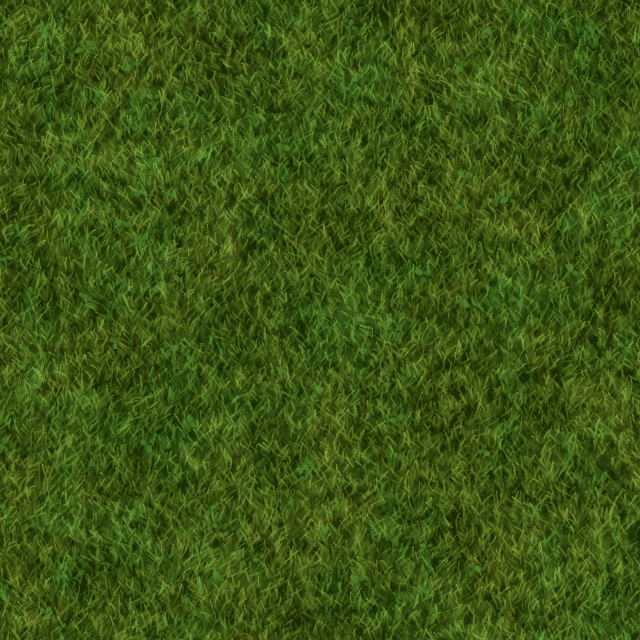
Reproduce this texture procedurally as a WebGL 1 fragment shader.

```glsl
precision highp float;
// A mown lawn seen from above: layers of short slim blades, one per jittered
// grid cell, over dark ground with cellular shadow pockets and clover sprigs.
// Layered sines tint the turf in cool and straw patches and turn the blades.

uniform vec2 u_resolution;

#define BLADE_LAYERS 9
#define BLADE_CELLS 56.0
#define BLADE_LENGTH 0.0122
#define BLADE_WIDTH 0.0009
#define BLADE_SPREAD 1.9
#define BLADE_OPACITY 0.9
#define POCKET_CELLS 42.0
#define CLOVER_CELLS 10.0
#define CLOVER_CHANCE 0.24
#define SHADOW vec3(0.10, 0.165, 0.005)
#define TURF vec3(0.26, 0.36, 0.08)
#define SUNLIT vec3(0.48, 0.62, 0.23)

vec2 hash2(vec2 cell, float seed) {
  vec3 q = fract(vec3(cell.xyx + seed * 17.31) * vec3(0.1031, 0.1030, 0.0973));
  q += dot(q, q.yzx + 33.33);
  return fract((q.xx + q.yz) * q.zy);
}

// Layered, turned and warped sines, about -1 to 1.
float patches(vec2 p) {
  float sum = 0.0, amp = 0.5;
  for (int i = 0; i < 5; i++) {
    p = mat2(0.8, 0.6, -0.6, 0.8) * p * 1.6 + 2.7;
    sum += amp * sin(p.x + 1.4 * sin(p.y * 0.8)) * cos(p.y + sin(p.x * 0.6));
    amp *= 0.75;
  }
  return sum;
}

// Cellular noise: soft shadow pockets, 1 at a cell's point, 0 away from it.
float pockets(vec2 p) {
  vec2 grid = p * POCKET_CELLS * vec2(1.2, 0.85);
  vec2 home = floor(grid);
  float nearest = 2.0;
  for (int y = -1; y <= 1; y++) {
    for (int x = -1; x <= 1; x++) {
      vec2 cell = home + vec2(float(x), float(y));
      nearest = min(nearest, length(grid - cell - hash2(cell, 91.0)));
    }
  }
  return 1.0 - smoothstep(0.0, 0.75, nearest);
}

// Coverage of a tapered blade that fades into the turf at its root.
float blade(vec2 p, float angle, float halfLength, float width, float bend, float soft) {
  float c = cos(angle), s = sin(angle);
  p = vec2(c * p.x + s * p.y, c * p.y - s * p.x);
  float along = clamp(p.y / halfLength, -1.0, 1.0);
  p.x -= bend * (along * along - 0.4);
  float end = max(abs(p.y) - halfLength * 0.85, 0.0);
  float d = length(vec2(p.x, end));
  float w = width * (1.1 - 0.4 * along);
  float cover = 1.0 - smoothstep(max(w - soft, 0.0), w + soft, d);
  return cover * (0.72 + 0.28 * along);
}

// Turf state: x is tone from shadow to sunlit, y is hue from straw to cool.
vec2 addBlades(vec2 turf, vec2 p, float layer, float lean, float soft) {
  float depth = layer / float(BLADE_LAYERS - 1);
  vec2 grid = p * BLADE_CELLS + hash2(vec2(layer, 5.0), 3.0) * 9.0;
  vec2 home = floor(grid);
  for (int y = -1; y <= 1; y++) {
    for (int x = -1; x <= 1; x++) {
      vec2 cell = home + vec2(float(x), float(y));
      vec2 place = hash2(cell, layer + 1.0);
      vec2 form = hash2(cell, layer + 21.0);
      vec2 tint = hash2(cell, layer + 41.0);
      float angle = lean + (form.x - 0.5) * BLADE_SPREAD;
      float halfLength = BLADE_LENGTH * mix(0.55, 1.0, form.y);
      float width = BLADE_WIDTH * mix(1.7, 0.9, depth) * mix(0.7, 1.4, tint.y);
      float bend = (place.x - 0.5) * 0.003;
      vec2 q = (grid - cell - place) / BLADE_CELLS;
      float cover = blade(q, angle, halfLength, width, bend, soft);
      vec2 look = vec2(0.02 + 0.24 * depth + 0.82 * tint.x, (form.y - 0.5) * 0.7);
      turf = mix(turf, look, cover * BLADE_OPACITY);
    }
  }
  return turf;
}

// Three rounded leaves about a stalk, in a few cells only.
vec2 addClover(vec2 turf, vec2 p, float seed, float soft) {
  vec2 grid = p * CLOVER_CELLS + seed * 0.37;
  vec2 cell = floor(grid);
  vec2 place = hash2(cell, seed + 61.0);
  vec2 form = hash2(cell, seed + 71.0);
  if (form.x > CLOVER_CHANCE) return turf;
  vec2 q = (grid - cell - 0.5 - (place - 0.5) * 0.6) / CLOVER_CELLS;
  float size = mix(0.004, 0.007, form.y);
  for (int i = 0; i < 3; i++) {
    float a = form.y * 40.0 + float(i) * 2.1;
    vec2 dir = vec2(cos(a), sin(a));
    vec2 leaf = vec2(dot(q, dir) - size * 1.1, dot(q, vec2(-dir.y, dir.x)) * 1.5);
    float d = length(leaf) - size * (0.75 + 0.12 * float(i));
    float tone = 0.6 + 0.1 * float(i) + 14.0 * leaf.x;
    turf = mix(turf, vec2(tone, 0.75), 0.75 * (1.0 - smoothstep(-soft, soft, d)));
  }
  return turf;
}

void main() {
  vec2 p = gl_FragCoord.xy / u_resolution.y;
  float soft = max(0.0013, 0.7 / u_resolution.y);

  // Ground between the blades, then blades from deep to top.
  float lean = 0.55 * patches(p * 9.0 + 4.0);
  vec2 turf = vec2(0.2 + 0.12 * patches(p * 60.0), 0.0);
  for (int i = 0; i < BLADE_LAYERS; i++) turf = addBlades(turf, p, float(i), lean, soft);

  // Broad patches of light and hue, shadow pockets, then clover.
  turf.x += 0.13 * patches(p * 10.0 + 20.0) + 0.1 * patches(p * 30.0);
  turf.x += 0.07 - 0.24 * pockets(p + 0.008 * patches(p * 45.0));
  turf.y += 0.32 * patches(p * 8.0 + 9.0) + 0.25 * patches(p * 27.0 + 3.0);
  for (int i = 0; i < 3; i++) turf = addClover(turf, p, float(i), soft * 1.3);

  float tone = clamp(turf.x, 0.0, 1.0);
  vec3 color = mix(SHADOW, TURF, min(tone / 0.45, 1.0));
  color = mix(color, SUNLIT, max(tone - 0.45, 0.0) / 0.55);
  color *= mix(vec3(1.0), vec3(0.62, 1.03, 1.15), clamp(turf.y, 0.0, 1.0));
  color *= mix(vec3(1.0), vec3(1.25, 0.96, 0.85), clamp(-turf.y, 0.0, 1.0));
  gl_FragColor = vec4(color, 1.0);
}
```
